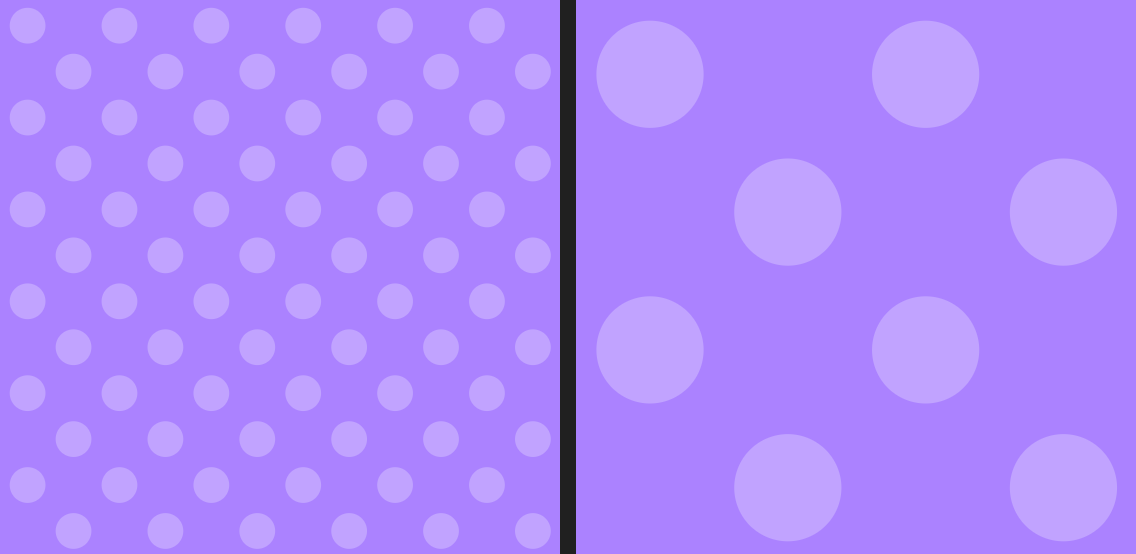
Left, the full canvas; right, a detail of the centre.
Reproduce this pattern procedurally as a WebGL 2 fragment shader.

```glsl
#version 300 es
precision highp float;
// Polka dots: pale lilac discs on a violet ground, in staggered rows.
// Two square lattices, offset by half a period, are folded into one cell
// each; the nearer disc gives a signed distance that is smoothly filled.

uniform vec2 u_resolution;
out vec4 fragColor;

// Lengths are fractions of the canvas width
const float PERIOD = 0.16406;
const float DOT_RADIUS = 0.0319;
const vec2 FIRST_DOT = vec2(0.1313, 0.0411);

const vec3 GROUND = vec3(0.671, 0.510, 1.0);
const vec3 DOT = vec3(0.755, 0.640, 1.0);

// Signed distance to the discs of a square lattice centred on the origin
float latticeDots(vec2 p, float period, float radius) {
    vec2 cell = (fract(p / period + 0.5) - 0.5) * period;
    return length(cell) - radius;
}

// Union of the lattice with its copy shifted by half a period
float staggeredDots(vec2 p, float period, float radius) {
    return min(latticeDots(p, period, radius),
               latticeDots(p - 0.5 * period, period, radius));
}

// Antialiased coverage of a shape across one pixel
float coverage(float dist, float pixel) {
    return clamp(0.5 - dist / pixel, 0.0, 1.0);
}

void main() {
    float pixel = 1.0 / u_resolution.x;
    vec2 p = gl_FragCoord.xy * pixel - FIRST_DOT;
    float dist = staggeredDots(p, PERIOD, DOT_RADIUS);
    fragColor = vec4(mix(GROUND, DOT, coverage(dist, pixel)), 1.0);
}
```
